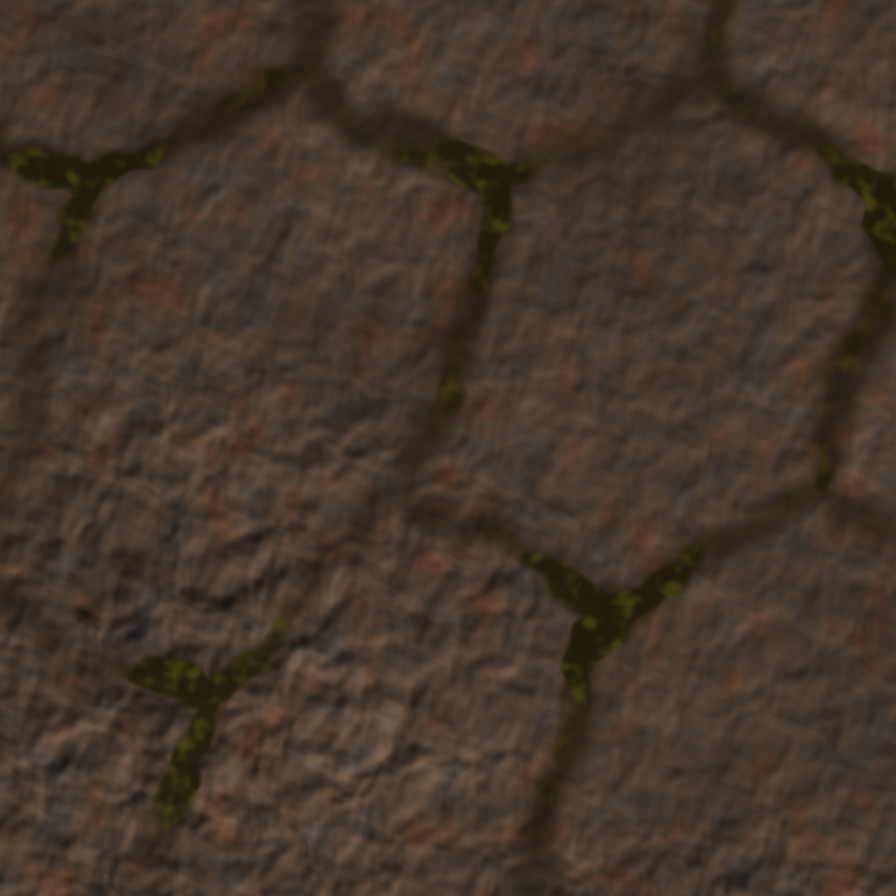
Reproduce this texture procedurally as a WebGL 1 fragment shader.

```glsl
precision highp float;
// Rough brown paving stones in skewed hexagons, with dark mossy joints.

uniform vec2 u_resolution;

// Stone, soil and moss colours
const vec3 STONE = vec3(0.285, 0.228, 0.186);
const vec3 RUST = vec3(0.335, 0.215, 0.155);
const vec3 SLATE = vec3(0.235, 0.215, 0.205);
const vec3 SOIL = vec3(0.145, 0.105, 0.065);
const vec3 MOSS_DARK = vec3(0.115, 0.100, 0.035);
const vec3 MOSS_LIGHT = vec3(0.270, 0.260, 0.050);

// Joint lattice: each valley node joins two peaks and the row below
const vec2 NODE = vec2(0.553, 0.785);
const vec2 COLUMN_STEP = vec2(0.46, 0.0);
const vec2 ROW_STEP = vec2(0.13, -0.46);
const vec2 PEAK_RIGHT = vec2(0.23, 0.125);
const float JOINT_WIDTH = 0.036;

// Relief
const vec2 LIGHT_DIR = vec2(-0.45, 0.89);
const float LIGHT_STEP = 0.0045;
const float GRAIN_SCALE = 30.0;
const float SMOOTH_RELIEF = 0.42;
const float ROUGH_RELIEF = 0.80;
const vec2 ROUGH_CENTER = vec2(0.17, 0.20);

float hash(vec2 p) {
  return fract(sin(dot(p, vec2(127.1, 311.7))) * 43758.5453);
}

vec2 gradientAt(vec2 cell) {
  float angle = 6.2832 * hash(cell);
  return vec2(cos(angle), sin(angle));
}

// Gradient noise, roughly -0.7 to 0.7
float noise(vec2 p) {
  vec2 i = floor(p);
  vec2 f = p - i;
  vec2 u = f * f * f * (f * (f * 6.0 - 15.0) + 10.0);
  vec2 e = vec2(1.0, 0.0);
  float a = dot(gradientAt(i), f);
  float b = dot(gradientAt(i + e.xy), f - e.xy);
  float c = dot(gradientAt(i + e.yx), f - e.yx);
  float d = dot(gradientAt(i + e.xx), f - e.xx);
  return mix(mix(a, b, u.x), mix(c, d, u.x), u.y);
}

float segmentDistance(vec2 p, vec2 a, vec2 b) {
  vec2 ab = b - a;
  return length(p - a - ab * clamp(dot(p - a, ab) / dot(ab, ab), 0.0, 1.0));
}

// Lumps lean a little to the right; rough areas gain larger pebbles
float height(vec2 p, float rough) {
  vec2 q = mat2(0.94, 0.30, -0.34, 0.86) * p * GRAIN_SCALE;
  q += 0.35 * vec2(noise(q * 0.6 + 7.0), noise(q * 0.6 + 31.0));
  float h = noise(q) + 0.42 * noise(q * 2.13 + 11.0);
  h += 0.13 * noise(q * 4.1 + 23.0);
  return h + 0.7 * rough * noise(q * 0.72 + 41.0);
}

float jointCover(vec2 p, vec2 a, vec2 b, float seed) {
  float strength = mix(0.5, 1.0, hash(a * 9.0 + seed));
  return strength * (1.0 - smoothstep(0.003, JOINT_WIDTH, segmentDistance(p, a, b)));
}

// x: joint cover, y: distance to the nearest node
vec2 joints(vec2 p) {
  vec2 peakLeft = PEAK_RIGHT * vec2(-1.0, 1.0);
  float cover = 0.0;
  float nodeDistance = 9.0;
  for (int row = -1; row <= 2; row++) {
    for (int col = -2; col <= 1; col++) {
      vec2 node = NODE + float(col) * COLUMN_STEP + float(row) * ROW_STEP;
      cover = max(cover, jointCover(p, node, node + PEAK_RIGHT, 1.0));
      cover = max(cover, jointCover(p, node, node + peakLeft, 2.0));
      cover = max(cover, jointCover(p, node, node + ROW_STEP + peakLeft, 3.0));
      nodeDistance = min(nodeDistance, length(p - node));
    }
  }
  return vec2(cover, nodeDistance);
}

void main() {
  vec2 p = gl_FragCoord.xy / min(u_resolution.x, u_resolution.y);
  float rough = 1.0 - smoothstep(0.12, 0.58, length(p - ROUGH_CENTER) + 0.2 * noise(p * 6.0));
  rough = max(rough, 0.7 * (1.0 - smoothstep(0.0, 0.12, p.y)));

  // Wavy joints, sagging where the lower left stones have settled
  vec2 wobble = vec2(noise(p * 7.0), noise(p * 7.0 + 19.0)) * 0.035;
  wobble += vec2(noise(p * 26.0 + 3.0), noise(p * 26.0 + 53.0)) * 0.014;
  float sag = (1.0 - smoothstep(0.2, 0.48, p.x)) * (1.0 - smoothstep(0.3, 0.6, p.y));
  vec2 joint = joints(p + wobble + vec2(0.0, 0.12 * sag));
  float soil = joint.x * (1.0 - 0.5 * rough);

  // Stone colour with coloured pebbles and broad stains
  float tint = noise(p * 23.0 + 61.0) + 0.5 * noise(p * 9.0 + 83.0);
  vec3 color = mix(STONE, RUST, 0.75 * smoothstep(0.15, 0.6, tint));
  color = mix(color, SLATE, 0.65 * smoothstep(0.1, 0.55, -tint));
  color *= 1.0 + 0.22 * noise(p * 3.5 + 5.0) + 0.12 * noise(p * 12.0 + 9.0);

  // Side light and dark hollows
  vec2 offset = LIGHT_DIR * LIGHT_STEP;
  float slope = height(p - offset, rough) - height(p + offset, rough);
  float relief = mix(SMOOTH_RELIEF, ROUGH_RELIEF, rough) * (1.0 - 0.45 * soil);
  float shade = relief * (slope + 0.28 * height(p, rough));
  color = mix(color, SOIL, 0.88 * soil);
  color *= clamp(1.0 + shade, 0.42, 1.5);

  // Moss clumps along the joints, thickest at the nodes
  float nearNode = 1.0 - smoothstep(0.02, 0.15, joint.y);
  float patches = noise(p * 8.0 + 71.0) + 0.5 * noise(p * 30.0 + 13.0);
  float growth = joint.x * (0.55 + 0.6 * nearNode) + 0.25 * nearNode + 0.5 * patches;
  float moss = smoothstep(0.45, 0.85, growth);
  float tuft = noise(p * 38.0 + 29.0) + 0.6 * noise(p * 80.0 + 37.0) + 0.35 * patches;
  vec3 mossColor = mix(MOSS_DARK, MOSS_LIGHT, smoothstep(-0.2, 0.75, tuft));
  color = mix(color, mossColor, 0.85 * moss);

  gl_FragColor = vec4(color, 1.0);
}
```
